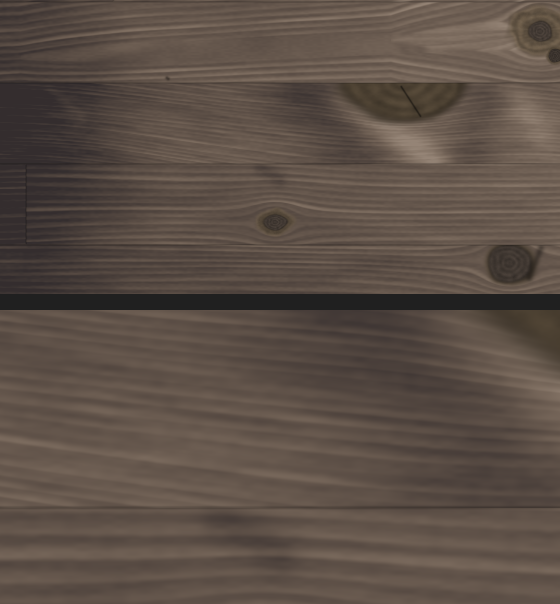
Top: the whole. Bottom: its middle third, enlarged.
Reproduce this texture procedurally as a WebGL 1 fragment shader.

```glsl
precision highp float;
// Dark stained pine boards: four full rows and a sliver of a fifth at the top.
// Grain is a field of growth rings that flows around knots and pale tongues;
// each row has its own slope, ring density, tone and blemishes.
uniform vec2 u_resolution;

const float ROW_PITCH = 0.2757;
const float ROW_START = 0.006;
const vec3 SHADE = vec3(0.195, 0.172, 0.178);
const vec3 PALE = vec3(0.565, 0.500, 0.445);
const vec3 WARMTH = vec3(0.005, -0.006, -0.020);
const vec3 OLIVE = vec3(0.335, 0.285, 0.220);
const vec3 CORE = vec3(0.230, 0.200, 0.178);

float hash(vec2 p) {
  p = fract(p * vec2(0.1031, 0.1137));
  p += dot(p, p.yx + 33.33);
  return fract((p.x + p.y) * p.x * 7.31);
}

float noise(vec2 p) {
  vec2 i = floor(p), f = fract(p);
  f = f * f * (3.0 - 2.0 * f);
  return mix(mix(hash(i), hash(i + vec2(1.0, 0.0)), f.x),
             mix(hash(i + vec2(0.0, 1.0)), hash(i + 1.0), f.x), f.y);
}

float fbm(vec2 p) {
  float sum = 0.0, amp = 0.5;
  for (int i = 0; i < 4; i++) {
    sum += amp * noise(p);
    p = p * 2.03 + 17.0;
    amp *= 0.5;
  }
  return sum;
}

// Soft stroke between two points: 1 on the line, fading over the width
float streak(vec2 p, vec2 a, vec2 b, float width) {
  vec2 ab = b - a;
  float d = length(p - a - ab * clamp(dot(p - a, ab) / dot(ab, ab), 0.0, 1.0)) / width;
  return exp(-d * d);
}

// Shift of the grain that makes it part around an ellipse
float flowAround(vec2 p, vec2 c, vec2 radius) {
  vec2 e = (p - c) / radius;
  return -(p.y - c.y) / (dot(e, e) + 0.4);
}

// Half width of a tongue that opens to the right of its tip
float tongueWidth(float dx, float limit) {
  return limit * (1.0 - exp(-max(dx, 0.0) * 5.0));
}

// Growth rings: thin pale crests, strength varied per ring and along it
float rings(vec2 p, float v, float density, float seed) {
  v += 0.012 * (noise(vec2(p.x * 2.6, v * 10.0 + seed)) - 0.5);
  float s = v * density + 1.6 * noise(vec2(p.x * 0.9, v * 9.0 + seed * 3.0));
  float f = fract(s);
  float strength = 0.25 + 0.6 * hash(vec2(floor(s) + 50.0, seed + 9.0));
  strength *= 0.6 + 0.8 * noise(vec2(p.x * 5.0, floor(s) + seed));
  return smoothstep(0.1, 0.7, f) * smoothstep(1.0, 0.72, f) * strength;
}

// Knot with ringed heart, dark rim and olive halo (halo is a multiple of radius)
vec3 addKnot(vec3 col, vec2 p, vec2 c, vec2 radius, float halo, vec3 heart) {
  vec2 e = (p - c) / radius;
  float r = length(e) * (0.88 + 0.24 * noise(e * 1.3 + c * 20.0));
  float ring = sin(r * 22.0 + 3.0 * noise(e * 2.0));
  vec3 halos = OLIVE * (1.08 + 0.13 * sin(r * 9.0) + 0.3 * (fbm(e * 3.0 + 8.0) - 0.5));
  col = mix(col, halos, 0.8 * (1.0 - smoothstep(halo * 0.65, halo, r)));
  col = mix(col, heart * (1.0 + 0.07 * ring + 0.3 * (fbm(e * 5.0) - 0.45)),
            1.0 - smoothstep(0.88, 1.08, r));
  return col * (1.0 - 0.22 * exp(-pow((r - 1.0) * 9.0, 2.0)));
}

void main() {
  // x to the right and y downward, both in canvas heights
  vec2 p = gl_FragCoord.xy / u_resolution.y;
  p.y = 1.0 - p.y;
  float px = 1.0 / u_resolution.y;
  float row = floor((p.y - ROW_START) / ROW_PITCH);
  float jointX = row < -0.5 ? 0.386 : (row > 1.5 && row < 2.5 ? 0.089 : -1.0);
  float seed = row * 7.3 + 20.0 + 4.0 * step(p.x, jointX);

  // Grain direction, ring density, contrast and base tone of each row
  float v = p.y, density = 42.0, contrast = 0.36, tone = 0.42;
  if (row < 0.5) {
    float dx1 = p.x - 0.07, dx2 = p.x - 1.33;
    float w1 = tongueWidth(dx1, 0.035), w2 = tongueWidth(dx2, 0.058);
    float y1 = p.y - 0.193 + 0.035 * dx1, y2 = p.y - 0.137 + 0.04 * dx2;
    v += 0.045 * p.x - 0.85 * (clamp(y1, -w1, w1) + clamp(y2, -w2, w2));
    v += flowAround(p, vec2(1.837, 0.106), vec2(0.11, 0.10));
    tone = 0.53 + 0.16 * smoothstep(0.01, -0.01, abs(y2) - w2) * step(0.0, dx2);
    tone += 0.08 * smoothstep(0.012, -0.012, abs(y1) - w1) * exp(-dx1 * 2.0) * step(0.0, dx1);
  } else if (row < 1.5) {
    v += -0.055 * p.x + 0.018 * sin(p.x * 4.0 + 1.0);
    v += 0.7 * flowAround(p, vec2(1.374, 0.27), vec2(0.22, 0.13));
    density = 78.0;
    contrast = 0.17;
    tone = 0.46 - 0.18 * smoothstep(0.6, 0.25, p.x);
    tone -= 0.30 * streak(p, vec2(1.04, 0.30), vec2(1.22, 0.53), 0.13);
    tone -= 0.24 * streak(p, vec2(1.66, 0.32), vec2(1.60, 0.50), 0.09);
    tone += 0.40 * streak(p, vec2(1.19, 0.33), vec2(1.47, 0.55), 0.055);
    tone += 0.20 * streak(p, vec2(1.73, 0.28), vec2(1.84, 0.46), 0.045);
    tone += 0.10 * streak(p, vec2(0.17, 0.30), vec2(0.28, 0.40), 0.018);
    tone += 0.12 * (noise(vec2(p.x * 16.0, v * 105.0)) - 0.5);
  } else if (row < 2.5) {
    v += flowAround(p, vec2(0.936, 0.755), vec2(0.075, 0.055)) + 0.008 * sin(p.x * 3.0);
    tone -= 0.20 * streak(p, vec2(0.89, 0.575), vec2(0.95, 0.61), 0.025);
    tone -= 0.08 * step(p.x, jointX);
  } else {
    v += flowAround(p, vec2(1.733, 0.894), vec2(0.10, 0.08)) - 0.012 * p.x;
    density = 46.0;
    tone = 0.40;
  }

  // Stain mottling, rings, fibres and the darker left side
  tone += contrast * (rings(p, v, density, seed) - 0.22);
  tone += 0.36 * (fbm(vec2(p.x * 2.2, v * 9.0) + seed) - 0.47);
  tone += 0.09 * (noise(vec2(p.x * 9.0, v * 150.0) + seed) - 0.5);
  tone += 0.06 * (noise(p * vec2(70.0, 190.0)) - 0.5);
  tone += 0.20 * smoothstep(0.4, 1.9, p.x) - 0.34 * smoothstep(0.6, 0.0, p.x);
  tone = clamp(tone, 0.02, 1.05);
  vec3 col = mix(SHADE, PALE, tone) + WARMTH * 4.0 * tone * (1.0 - tone);

  // Knots, each kept within its own row
  if (row > -0.5 && row < 0.5) {
    col = addKnot(col, p, vec2(1.837, 0.106), vec2(0.043, 0.035), 2.9, CORE * 1.15);
    col = addKnot(col, p, vec2(1.889, 0.190), vec2(0.022, 0.024), 1.6, CORE);
    col *= 1.0 - 0.4 * streak(p, vec2(0.568, 0.265), vec2(0.572, 0.268), 0.006);
  } else if (row > 0.5 && row < 1.5) {
    col = addKnot(col, p, vec2(1.374, 0.275), vec2(0.205, 0.125), 1.2, OLIVE * 0.88);
    col *= 1.0 - 0.45 * streak(p, vec2(1.365, 0.295), vec2(1.43, 0.395), 0.0035);
  } else if (row > 1.5 && row < 2.5) {
    col = addKnot(col, p, vec2(0.936, 0.755), vec2(0.040, 0.028), 1.9, CORE * 1.1);
  } else if (row > 2.5) {
    col = addKnot(col, p, vec2(1.733, 0.894), vec2(0.080, 0.066), 1.35, CORE * 1.08);
    col *= 1.0 - 0.35 * streak(p, vec2(1.84, 0.845), vec2(1.80, 0.945), 0.012);
  }

  // Faint seams between rows and butt joints
  float edge = abs(fract((p.y - ROW_START) / ROW_PITCH + 0.5) - 0.5) * ROW_PITCH;
  edge = min(edge, abs(p.x - jointX));
  col *= 1.0 - 0.20 * (1.0 - smoothstep(0.0, 0.002 + px, edge));
  gl_FragColor = vec4(col, 1.0);
}
```
